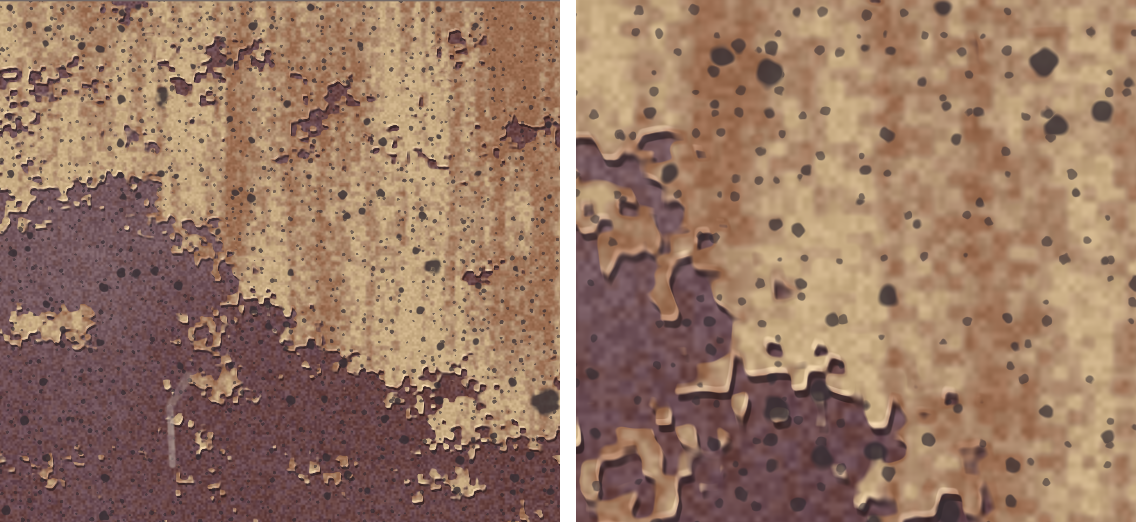
Left, the full canvas; right, a detail of the centre.
A WebGL 2 fragment shader for this texture:

```glsl
#version 300 es
precision highp float;
// Weathered metal: tan paint flaking off a purple-brown base, with rust streaks.
// A broad coverage field plus blocky noise decides where paint survives; offset
// samples of that coverage give bright flake rims and dark cast shadows.
uniform vec2 u_resolution;
out vec4 fragColor;

const vec3 PALE_PAINT = vec3(0.79, 0.68, 0.52);
const vec3 DULL_PAINT = vec3(0.68, 0.55, 0.44);
const vec3 RUST       = vec3(0.60, 0.42, 0.31);
const vec3 PURPLE     = vec3(0.41, 0.29, 0.325);
const vec3 MAUVE      = vec3(0.48, 0.375, 0.395);
const vec3 BROWN      = vec3(0.40, 0.25, 0.23);
const vec3 TAR        = vec3(0.20, 0.17, 0.19);

float hash(vec2 cell) {
  uvec2 q = uvec2(ivec2(floor(cell))) * uvec2(1597334673u, 3812015801u);
  uint n = (q.x ^ q.y) * 1597334673u;
  n = (n ^ (n >> 15)) * 2246822519u;
  return float((n ^ (n >> 13)) >> 8) / 16777216.0;
}

// Value noise; a larger "hard" flattens the cells into square grains.
float noise(vec2 p, float hard) {
  vec2 i = floor(p), f = smoothstep(hard, 1.0 - hard, fract(p));
  float low = mix(hash(i), hash(i + vec2(1, 0)), f.x);
  float high = mix(hash(i + vec2(0, 1)), hash(i + vec2(1, 1)), f.x);
  return mix(low, high, f.y);
}

float fbm(vec2 p) {
  float sum = 0.0, amp = 0.5;
  for (int k = 0; k < 4; k++) {
    sum += amp * noise(p, 0.0);
    p = mat2(0.8, 0.6, -0.6, 0.8) * p * 2.03 + 17.3;
    amp *= 0.5;
  }
  return sum / 0.9375;
}

float blob(vec2 p, vec2 center, vec2 radius) {
  vec2 d = (p - center) / radius;
  return exp(-dot(d, d));
}

// Broad tendency to keep paint: high above a falling diagonal, plus patches.
float paintBias(vec2 uv) {
  float border = mix(0.66, 0.20, smoothstep(0.08, 0.95, uv.x));
  float bias = clamp((uv.y - border) * 1.9, -0.27, 0.24);
  bias += 0.42 * blob(uv, vec2(0.10, 0.385), vec2(0.12, 0.045));
  bias += 0.22 * blob(uv, vec2(0.46, 0.49), vec2(0.12, 0.09));
  bias += 0.20 * blob(uv, vec2(0.27, 0.69), vec2(0.13, 0.06));
  bias -= 0.36 * blob(uv, vec2(0.12, 0.84), vec2(0.13, 0.06));
  bias -= 0.24 * blob(uv, vec2(0.03, 0.75), vec2(0.06, 0.05));
  bias -= 0.28 * blob(uv, vec2(0.56, 0.72), vec2(0.20, 0.05));
  bias -= 0.20 * blob(uv, vec2(0.86, 0.49), vec2(0.12, 0.05));
  return bias;
}

float paintHeight(vec2 p, float aspect) {
  vec2 warped = p + 0.006 * (vec2(noise(p * 45.0, 0.0), noise(p * 45.0 + 31.0, 0.0)) - 0.5);
  float patches = fbm(warped * vec2(8.0, 11.0)) - 0.5;
  float flakes = noise(warped * vec2(82.0, 90.0), 0.15) - 0.5;
  float chips = noise(warped * 41.0 + 9.0, 0.1) - 0.5;
  return paintBias(p / vec2(aspect, 1.0)) + 0.95 * patches + 0.34 * flakes + 0.22 * chips;
}

float coverage(float height) { return smoothstep(-0.03, 0.03, height); }

// Scattered round pits, one possible per grid cell.
float pits(vec2 p, float scale, float chance, float radius) {
  vec2 g = p * scale, i = floor(g);
  vec2 center = 0.3 + 0.4 * vec2(hash(i + 57.0), hash(i + 91.0));
  float r = radius * mix(0.5, 1.0, hash(i + 13.0));
  float d = length(fract(g) - center) + 0.12 * (noise(g * 5.0, 0.0) - 0.5);
  return step(hash(i), chance) * (1.0 - smoothstep(r - 0.05, r + 0.05, d));
}

float segment(vec2 p, vec2 a, vec2 b, float width) {
  vec2 ab = b - a, ap = p - a;
  float d = length(ap - ab * clamp(dot(ap, ab) / dot(ab, ab), 0.0, 1.0));
  return 1.0 - smoothstep(0.4 * width, width, d);
}

void main() {
  vec2 uv = gl_FragCoord.xy / u_resolution, p = gl_FragCoord.xy / u_resolution.y;
  float aspect = u_resolution.x / u_resolution.y;
  float height = paintHeight(p, aspect), paint = coverage(height);
  float above = coverage(paintHeight(p + vec2(-0.002, 0.0045), aspect));
  float below = coverage(paintHeight(p + vec2(0.002, -0.004), aspect));
  float broad = fbm(p * 5.0 + 40.0), mottle = noise(p * 105.0 + 5.0, 0.12);
  float grain = noise(p * 230.0, 0.0) - 0.5;

  // Bare metal: cool on the left middle, browner towards the bottom and right.
  float cool = blob(uv, vec2(0.12, 0.58), vec2(0.42, 0.25)) + 0.9 * (broad - 0.5);
  vec3 bare = mix(PURPLE, MAUVE, clamp(cool + 0.5 * (mottle - 0.4), 0.0, 1.0));
  float warm = 0.30 + 0.35 * uv.x - cool * 0.4 + 0.9 * (mottle - 0.5);
  bare = mix(bare, BROWN, clamp(warm, 0.0, 0.85)) + 0.13 * grain;

  // Paint: vertical rust streaks, strongest at the upper right.
  float streak = noise(p * vec2(75.0, 5.0), 0.0) * 0.5 + noise(p * vec2(22.0, 2.5) + 7.0, 0.0) * 0.5;
  float stain = 0.55 * smoothstep(0.2, 1.0, uv.x) * smoothstep(0.1, 0.9, uv.y) + 1.1 * (streak - 0.5);
  stain += 0.7 * (broad - 0.5) + 0.6 * (mottle - 0.5) + 0.12;
  stain -= 0.4 * blob(uv, vec2(0.72, 0.72), vec2(0.10, 0.30));
  stain += 0.35 * (1.0 - smoothstep(0.0, 0.14, height));
  vec3 coat = mix(PALE_PAINT, DULL_PAINT, smoothstep(-0.1, 0.35, stain));
  coat = mix(coat, RUST, smoothstep(0.2, 0.75, stain)) + 0.10 * grain;

  // Layers, lifted rims and shadows.
  vec3 color = mix(bare, coat, paint);
  color += 0.13 * paint * (1.0 - below);
  color *= 1.0 - 0.42 * above * (1.0 - paint);

  // Pits, larger tar stains and pale scrapes.
  float dark = 0.0;
  for (int k = 0; k < 3; k++) {
    float n = float(k);
    dark = max(dark, pits(p + n * 3.7, 28.0 + 24.0 * n, 0.13 + 0.05 * n, 0.25) * (0.8 - 0.12 * n));
  }
  float tar = blob(uv, vec2(0.975, 0.23), vec2(0.025)) + 0.7 * blob(uv, vec2(0.775, 0.49), vec2(0.02));
  tar += 0.7 * blob(uv, vec2(0.29, 0.815), vec2(0.014, 0.025));
  dark = max(dark, 0.8 * smoothstep(0.25, 0.6, tar * (0.6 + 0.8 * mottle)));
  color = mix(color, TAR, dark);
  vec2 q = vec2(uv.x * 1.071, uv.y);
  float scrape = max(segment(q, vec2(0.33, 0.11), vec2(0.325, 0.22), 0.009),
                     segment(q, vec2(0.325, 0.22), vec2(0.36, 0.28), 0.012) * 0.6);
  color = mix(color, vec3(0.72, 0.66, 0.63), scrape * (0.25 + 0.5 * mottle));
  color = mix(color, vec3(0.45, 0.41, 0.40), smoothstep(0.996, 0.999, uv.y));
  fragColor = vec4(clamp(color, 0.0, 1.0), 1.0);
}
```
